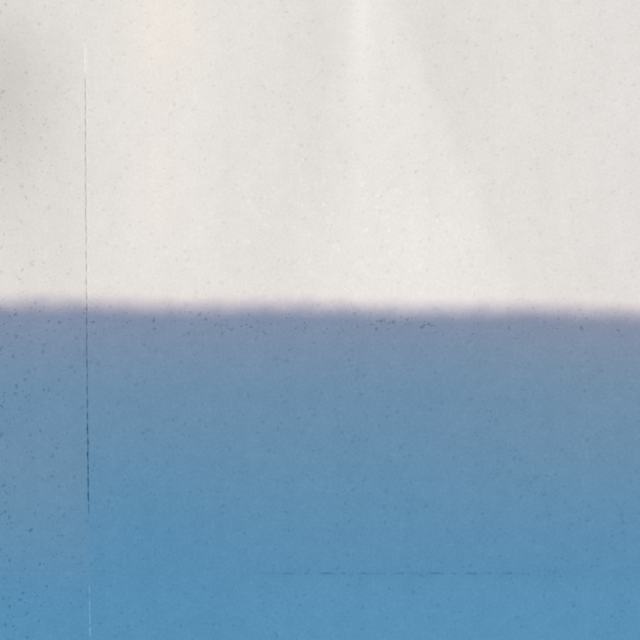
Write a WebGL 2 fragment shader that draws this texture.

```glsl
#version 300 es
precision highp float;

uniform vec2 u_resolution;
out vec4 outColor;

vec2 hash2(vec2 cell) {
  vec3 q = fract(cell.xyx * vec3(0.1031, 0.1030, 0.0973));
  q += dot(q, q.yzx + 33.33);
  return fract((q.xx + q.yz) * q.zy);
}

// Distance to the nearest jittered point, and that point's random value
vec2 cellular(vec2 p) {
  vec2 base = floor(p);
  vec2 nearest = vec2(8.0, 0.0);
  for (int j = -1; j <= 1; j++) {
    for (int i = -1; i <= 1; i++) {
      vec2 cell = base + vec2(i, j);
      float d = length(cell + hash2(cell) - p);
      if (d < nearest.x) nearest = vec2(d, hash2(cell + 57.0).x);
    }
  }
  return nearest;
}

// Layered sines, roughly -1 to 1
float waves(vec2 p) {
  float sum = 0.0, gain = 0.5;
  for (int i = 0; i < 5; i++) {
    sum += gain * sin(p.x + 1.7 * sin(p.y)) * cos(p.y + 1.3 * sin(p.x));
    p = mat2(1.5, 1.1, -1.1, 1.5) * p + 2.3;
    gain *= 0.6;
  }
  return sum;
}

float glow(vec2 p, vec2 center, vec2 radius) {
  vec2 d = (p - center) / radius;
  return exp(-dot(d, d));
}

float band(float x, float from, float to, float soft) {
  return smoothstep(from - soft, from + soft, x) * (1.0 - smoothstep(to - soft, to + soft, x));
}

float specks(vec2 p, float scale, float density) {
  vec2 c = cellular(p * scale);
  return (1.0 - smoothstep(0.0, 0.45, c.x)) * step(1.0 - density, c.y);
}

vec3 paperColor(vec2 p) {
  vec3 color = mix(vec3(0.9, 0.886, 0.868), vec3(0.885, 0.874, 0.86), p.x);

  // Shaded margin and warm stains
  color -= 0.07 * glow(p, vec2(-0.01, 0.86), vec2(0.09, 0.13));
  color -= 0.03 * glow(p, vec2(0.03, 0.72), vec2(0.13, 0.3));
  color += vec3(0.028, 0.018, 0.004) * glow(p, vec2(0.26, 0.96), vec2(0.07, 0.08));
  color += vec3(0.02, 0.014, 0.009) * glow(p, vec2(0.25, 0.72), vec2(0.08, 0.2));

  // Pale fan bounded by a slanting fold
  float fold = 0.635 + 0.42 * (0.97 - p.y);
  float fan = smoothstep(0.50 - 0.25 * (1.0 - p.y), 0.60, p.x);
  fan *= 1.0 - smoothstep(fold - 0.035, fold + 0.015, p.x);
  color += 0.02 * fan;
  color += 0.022 * glow(p, vec2(0.567, 0.95), vec2(0.02, 0.13));
  color -= 0.014 * glow(p, vec2(0.49, 0.88), vec2(0.04, 0.2));
  color -= 0.014 * glow(p, vec2(0.70, 0.92), vec2(0.07, 0.14));
  color += 0.012 * glow(p, vec2(0.64, 0.60), vec2(0.1, 0.08));

  // Cloudy, vertically drawn fibres
  color += 0.009 * waves(p * vec2(38.0, 12.0)) + 0.009 * waves(p * 70.0 + 4.0);
  float flecks = specks(p + 0.004 * waves(p * 90.0), 85.0, 0.16);
  color += 0.03 * flecks * glow(p, vec2(0.58, 0.65), vec2(0.26, 0.12));
  return color;
}

vec3 blueColor(vec2 p) {
  vec3 color = mix(vec3(0.345, 0.56, 0.705), vec3(0.425, 0.56, 0.675), smoothstep(0.03, 0.42, p.y));
  color = mix(color, vec3(0.505, 0.565, 0.66), smoothstep(0.36, 0.53, p.y));
  color += vec3(0.02, 0.003, -0.008) * smoothstep(0.6, 1.0, p.x) * smoothstep(0.1, 0.4, p.y);
  color += vec3(0.022, 0.0, -0.008) * (1.0 - smoothstep(0.132, 0.146, p.x)) * band(p.y, 0.1, 0.3, 0.06);
  color -= vec3(0.015, 0.004, 0.0) * glow(p, vec2(0.24, 0.20), vec2(0.12, 0.10));
  return color + 0.007 * waves(p * vec2(30.0, 24.0)) + 0.009 * waves(p * 85.0);
}

void main() {
  vec2 p = gl_FragCoord.xy / u_resolution;

  // Soft horizon with a mauve fringe
  float horizon = 0.523 - 0.013 * p.x + 0.002 * sin(p.x * 17.0) + 0.003 * waves(p * 45.0);
  float height = p.y - horizon;
  vec3 color = mix(blueColor(p), paperColor(p), smoothstep(-0.022, 0.026, height));
  color += vec3(0.02, -0.01, -0.006) * exp(-pow(height / 0.022, 2.0));

  // Vertical crease: thin worn groove beside a faint ridge
  float creaseX = 0.133 + 0.006 * pow(1.0 - p.y, 2.0) + 0.002 * (1.0 - p.y);
  float across = p.x - creaseX - 0.0008 * waves(vec2(1.0, p.y * 60.0));
  float groove = exp(-pow(across / 0.0014, 2.0));
  float ridge = exp(-pow((across - 0.003) / 0.002, 2.0));
  float wear = smoothstep(-0.5, 0.5, waves(vec2(3.0, p.y * 150.0)));
  color -= (0.09 + 0.05 * band(p.y, 0.2, 0.34, 0.03)) * groove * (0.3 + wear) * band(p.y, 0.20, 0.88, 0.025);
  color += 0.022 * ridge * wear * band(p.y, 0.5, 0.93, 0.02);
  color += 0.05 * groove * band(p.y, 0.88, 0.93, 0.008);
  color += vec3(0.13, 0.09, 0.07) * groove * wear * (1.0 - smoothstep(0.04, 0.12, p.y));

  // Broken horizontal crease
  float rise = p.y - 0.104 - 0.001 * waves(p.xx * 50.0);
  float along = exp(-pow(rise / 0.0017, 2.0));
  float broken = smoothstep(-0.3, 0.6, waves(vec2(p.x * 110.0, 1.0)));
  color -= 0.07 * along * broken * band(p.x, 0.41, 0.83, 0.02);
  color += 0.03 * along * broken * (1.0 - smoothstep(0.12, 0.15, p.x));
  color += 0.008 * (1.0 - smoothstep(0.08, 0.108, p.y)) * smoothstep(0.3, 0.5, p.x);

  // Dust, denser along the horizon and the left margin
  vec2 dusty = p + 0.003 * waves(p * 120.0);
  float dustiness = 0.45 + 0.8 * glow(p, vec2(0.5, horizon - 0.02), vec2(0.9, 0.018));
  dustiness += 0.5 * (1.0 - smoothstep(0.0, 0.16, p.x));
  color -= 0.07 * dustiness * specks(dusty, 95.0, 0.07);
  color -= 0.06 * dustiness * specks(dusty + 0.37, 170.0, 0.09);

  // Fine paper grain
  color += 0.022 * (cellular(p * 180.0).x - 0.45);
  outColor = vec4(clamp(color, 0.0, 1.0), 1.0);
}
```
